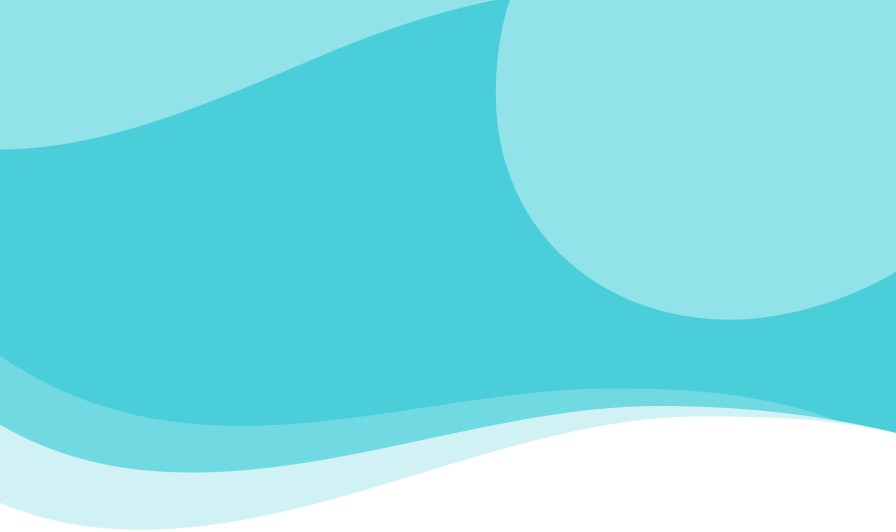
This background is drawn by a Shadertoy shader. Its source:

```glsl
// Flat turquoise background with layered waves along the base and a large pale disc.

const float HEIGHT = 0.59375; // canvas height when its width is 1

// Cubic through two knots, each holding x, height and slope.
float segment(float x, vec3 a, vec3 b) {
    float w = b.x - a.x;
    float t = clamp((x - a.x) / w, 0.0, 1.0);
    float s = 1.0 - t;
    return mix(a.y, b.y, t * t * (3.0 - 2.0 * t)) + w * t * s * (a.z * s - b.z * t);
}

// Smooth curve over four knots, continued straight past the last one.
float wave(float x, vec3 a, vec3 b, vec3 c, vec3 d) {
    if (x < b.x) return segment(x, a, b);
    if (x < c.x) return segment(x, b, c);
    return segment(x, c, d) + d.z * max(x - d.x, 0.0);
}

// Approximate distance to a rounded blob with a different reach on each side.
float blob(vec2 q) {
    bool left = q.x < 0.0;
    float power = left ? 2.1 : 1.8;
    vec2 reach = vec2(left ? 0.2643 : 0.3281, q.y < 0.0 ? 0.2526 : 0.2865);
    vec2 k = pow(abs(q) / reach, vec2(power));
    return (pow(k.x + k.y, 1.0 / power) - 1.0) * 0.2526;
}

// Antialiased coverage, full where the distance is negative.
float cover(float dist, float pixel) {
    return clamp(0.5 - dist / pixel, 0.0, 1.0);
}

void mainImage(out vec4 fragColor, in vec2 fragCoord) {
    vec2 p = fragCoord / iResolution.xy * vec2(1.0, HEIGHT);
    float pixel = HEIGHT / iResolution.y;

    vec3 turquoise = vec3(0.29, 0.81, 0.855);
    vec3 paleAqua = vec3(0.573, 0.89, 0.914);
    vec3 midAqua = vec3(0.443, 0.851, 0.886);
    vec3 mist = vec3(0.818, 0.95, 0.96);

    // Upper corner sweep and disc
    float sweep = wave(p.x, vec3(0.0, 0.427, 0.0), vec3(0.3646, 0.534, 0.42),
                       vec3(0.5534, 0.5938, 0.2), vec3(0.6, 0.603, 0.2));
    float disc = blob(p - vec2(0.8177, 0.4896));
    vec3 color = mix(turquoise, paleAqua, cover(min(sweep - p.y, disc), pixel));

    // Three waves, painted from back to front
    float back = wave(p.x, vec3(0.0, 0.1966, -0.68), vec3(0.2695, 0.1185, 0.0),
                      vec3(0.6836, 0.1602, 0.0), vec3(0.9245, 0.1276, -0.35));
    float middle = wave(p.x, vec3(0.0, 0.1198, -0.58), vec3(0.2148, 0.0664, 0.0),
                        vec3(0.7357, 0.1406, 0.0), vec3(1.0, 0.1107, -0.24));
    float front = wave(p.x, vec3(0.0, 0.0326, -0.43), vec3(0.1589, 0.0026, 0.0),
                       vec3(0.7813, 0.1289, 0.0), vec3(1.0, 0.11, -0.24));
    color = mix(color, midAqua, cover(p.y - back, pixel));
    color = mix(color, mist, cover(p.y - middle, pixel));
    color = mix(color, vec3(1.0), cover(p.y - front, pixel));

    fragColor = vec4(color, 1.0);
}
```
